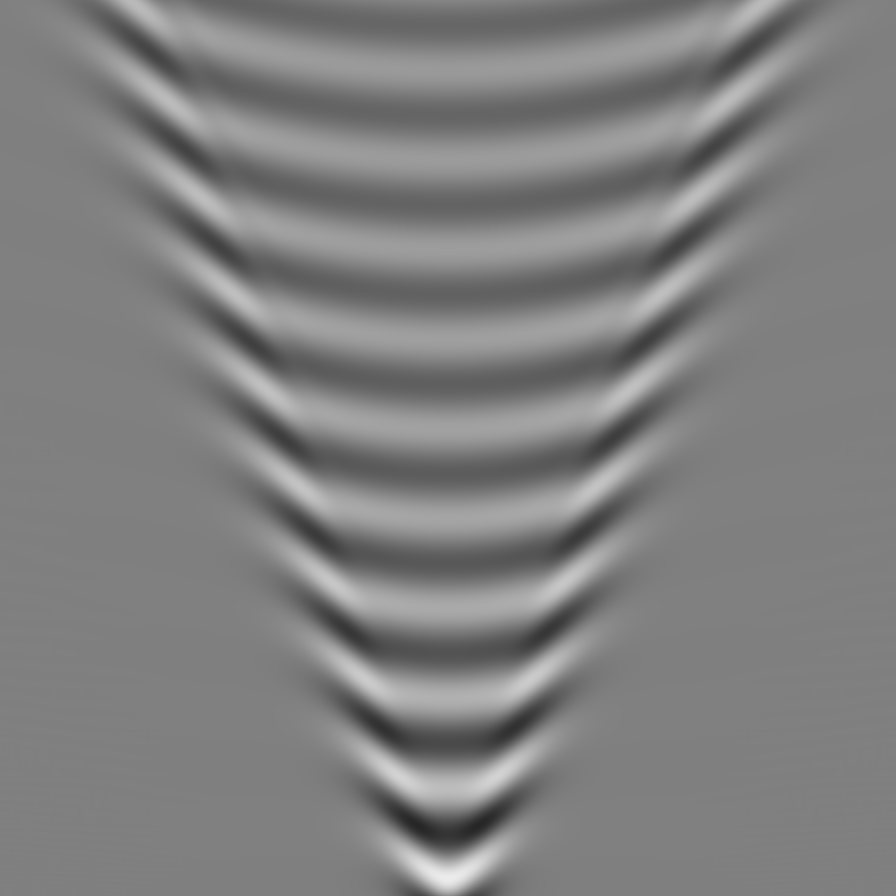
A WebGL 2 fragment shader for this background:

```glsl
#version 300 es
precision highp float;
// A grey ship-wake interference pattern: a sum of plane waves spreading upward from a point below the canvas.

uniform vec2 u_resolution;
out vec4 fragColor;

const float TAU = 6.2831853;
const vec2 SOURCE = vec2(0.5, -0.066);  // origin of the wake
const float WAVELENGTH = 0.1;           // spacing of the bands on the axis
const float AMPLITUDE = 0.32;           // contrast around the base grey
const float DAMPING = 0.65;             // suppresses steep diverging waves
const float MAX_SLOPE = 2.1;            // limit of the slope integral
const int WAVES = 128;                  // plane waves on each side
const vec3 BASE_GREY = vec3(0.5);

// Weight of the plane wave whose direction has the given slope
float waveWeight(float slope) {
    float s2 = slope * slope;
    return exp(-DAMPING * s2 * s2);
}

// Height of the stationary wake at an offset from its source
float wakeHeight(vec2 offset) {
    float k = TAU / WAVELENGTH;
    float stepSize = MAX_SLOPE / float(WAVES);
    float height = 0.0;
    for (int i = 0; i < WAVES; i++) {
        float slope = (float(i) + 0.5) * stepSize;
        float waveNumber = k * sqrt(1.0 + slope * slope);
        // Mirrored left and right waves combine into a product of cosines
        height += waveWeight(slope) * cos(waveNumber * offset.y)
                * cos(waveNumber * slope * offset.x);
    }
    return 2.0 * height * stepSize;
}

void main() {
    // Canvas units, kept square and centred horizontally
    vec2 position = gl_FragCoord.xy / u_resolution.y;
    position.x += 0.5 - 0.5 * u_resolution.x / u_resolution.y;

    vec3 color = BASE_GREY + AMPLITUDE * wakeHeight(position - SOURCE);
    fragColor = vec4(clamp(color, 0.0, 1.0), 1.0);
}
```
